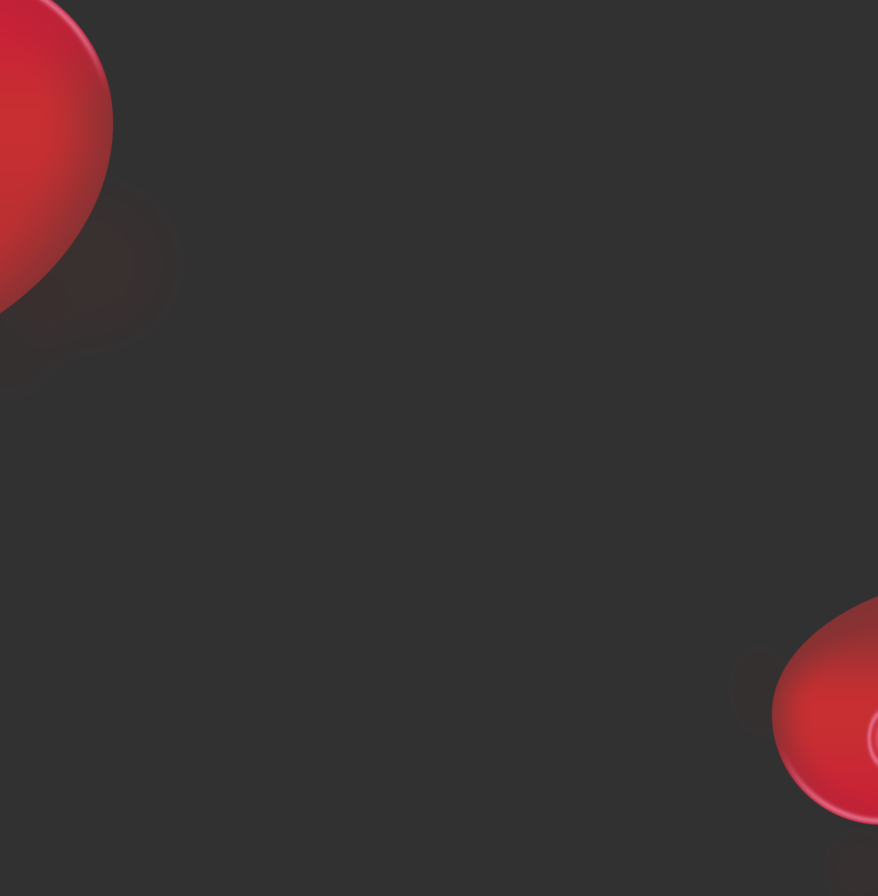
Give the GLSL for this background, as a WebGL 2 fragment shader.

```glsl
#version 300 es
precision highp float;

uniform vec2 u_resolution;
out vec4 fragColor;

// Balloon outline: a circular cap joined to a longer elliptic tail at its side tip
struct Balloon {
    vec2 tip;         // outermost point on the side
    float facing;     // 1: tip right, cap up; -1: turned by half a circle
    float capRadius;
    vec2 tailRadii;
    float edgeFade;   // width of the dark border
    float tailShade;  // darkening towards the tail
};

const float ASPECT = 502.0 / 512.0;
const Balloon LEFT = Balloon(vec2(0.1263, 0.8633), 1.0, 0.1706, vec2(0.4375, 0.3034), 0.085, 0.15);
const Balloon RIGHT = Balloon(vec2(0.8620, 0.2031), -1.0, 0.1237, vec2(0.2747, 0.1600), 0.045, 0.85);

const vec3 BACKDROP = vec3(0.192);
const vec3 RED = vec3(0.780, 0.185, 0.195);
const vec3 DARK_RED = vec3(0.510, 0.195, 0.200);
const vec3 CRIMSON = vec3(0.800, 0.110, 0.220);
const vec3 RIM_PINK = vec3(0.920, 0.480, 0.600);
const vec3 GLOW = vec3(0.055, -0.010, -0.010);

const float RIM_DEPTH = 0.0045;
const float RIM_WIDTH = 0.0035;
const vec2 SHINE_CENTER = vec2(0.988, 0.176);
const vec2 SHINE_RADII = vec2(0.021, 0.036);

// Position relative to the tip, with the body at negative x and the cap at positive y
vec2 toLocal(Balloon b, vec2 p) {
    return (p - b.tip) * b.facing;
}

// Approximate signed distance to the outline
float balloonDistance(Balloon b, vec2 q) {
    vec2 radii = q.y > 0.0 ? vec2(b.capRadius) : b.tailRadii;
    vec2 k = (q + vec2(radii.x, 0.0)) / radii;
    float f = length(k);
    return (f - 1.0) * f / max(length(k / radii), 0.001);
}

vec3 balloonColor(Balloon b, vec2 q, float depth) {
    // Body: dark border, shaded tail and a cooler cap
    float lit = smoothstep(-0.35 * b.edgeFade, b.edgeFade, depth);
    lit *= 1.0 - b.tailShade * smoothstep(0.01, 0.11, -q.y);
    vec3 color = mix(DARK_RED, RED, lit);
    color = mix(color, CRIMSON, 0.75 * smoothstep(0.0, 0.12, q.y));

    // Thin light rim along the cap
    float offset = (depth - RIM_DEPTH) / RIM_WIDTH;
    float rim = exp(-offset * offset) * smoothstep(0.03, 0.11, q.y);
    return mix(color, RIM_PINK, 0.75 * rim);
}

vec3 paintBalloon(vec3 under, Balloon b, vec2 p, float pixel) {
    vec2 q = toLocal(b, p);
    float d = balloonDistance(b, q);
    float cover = 1.0 - smoothstep(-pixel, pixel, d);
    return mix(under, balloonColor(b, q, max(-d, 0.0)), cover);
}

// Ringed reflection with a pale core
vec3 paintShine(vec3 color, vec2 p) {
    float r = length((p - SHINE_CENTER) / SHINE_RADII);
    float halo = exp(-6.0 * max(r - 0.7, 0.0));
    float ring = exp(-70.0 * (r - 0.82) * (r - 0.82));
    float groove = exp(-120.0 * (r - 0.58) * (r - 0.58));
    color = mix(color, CRIMSON, 0.6 * halo);
    color = mix(color, RIM_PINK, 0.75 * ring + 0.4 * (1.0 - smoothstep(0.4, 0.8, r)));
    return mix(color, RED, 0.6 * groove);
}

float softSpot(vec2 p, vec2 center, vec2 radii) {
    return 1.0 - smoothstep(0.35, 1.0, length((p - center) / radii));
}

void main() {
    vec2 p = gl_FragCoord.xy / u_resolution * vec2(ASPECT, 1.0);
    float pixel = 1.0 / u_resolution.y;

    // Faint red spill beside the balloons
    float spill = 0.55 * softSpot(p, vec2(0.095, 0.705), vec2(0.135, 0.125));
    spill += 0.25 * softSpot(p, vec2(0.010, 0.625), vec2(0.090, 0.100));
    spill += 0.30 * softSpot(p, vec2(0.850, 0.230), vec2(0.050, 0.070));
    spill += 0.35 * softSpot(p, vec2(0.960, 0.030), vec2(0.055, 0.060));
    vec3 color = BACKDROP + GLOW * spill;

    color = paintBalloon(color, LEFT, p, pixel);
    color = paintBalloon(color, RIGHT, p, pixel);
    color = paintShine(color, p);

    fragColor = vec4(color, 1.0);
}
```
